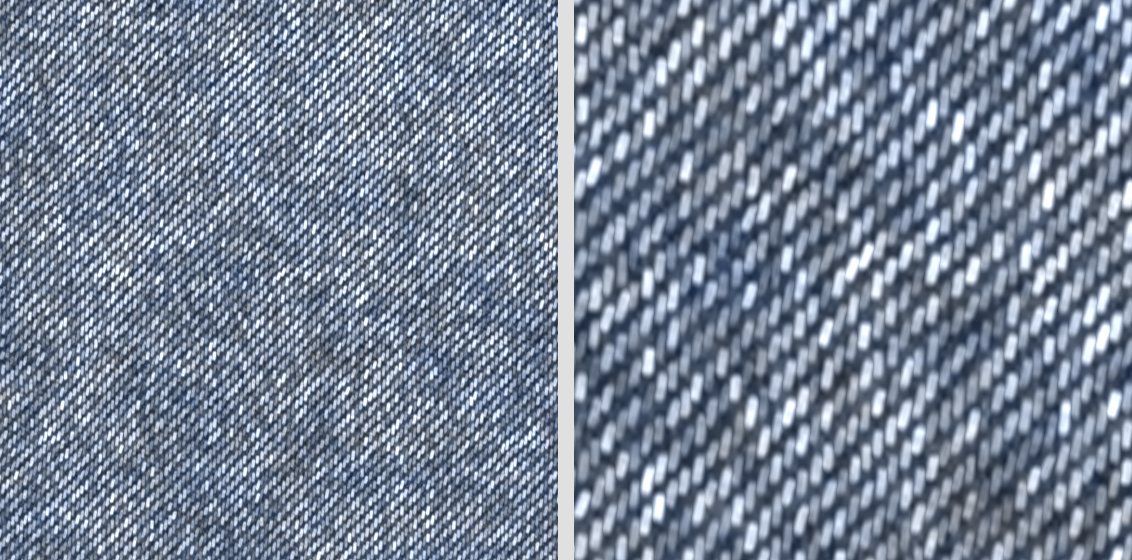
Left, the full canvas; right, a detail of the centre.
This texture is drawn by a WebGL 2 fragment shader. Its source:

```glsl
#version 300 es
precision highp float;
// Washed blue denim: a diagonal twill of short, leaning, unevenly faded stitches.
uniform vec2 u_resolution;
out vec4 fragColor;

const float COLUMN_PITCH = 0.0078;   // distance between warp threads
const float ROW_PITCH = 0.0237;      // distance between stitches on one thread
const float TWILL_STEP = 0.3333;     // rise per thread, in row pitches
const vec2 STITCH_HALF = vec2(0.0031, 0.0101);
const float STITCH_LEAN = 0.22;      // radians to the right of vertical

float hash(vec2 p) {
    vec3 q = fract(vec3(p.xyx) * 0.1031);
    q += dot(q, q.yzx + 33.33);
    return fract((q.x + q.y) * q.z);
}

float valueNoise(vec2 p) {
    vec2 cell = floor(p);
    vec2 f = fract(p);
    f = f * f * (3.0 - 2.0 * f);
    float low = mix(hash(cell), hash(cell + vec2(1.0, 0.0)), f.x);
    float high = mix(hash(cell + vec2(0.0, 1.0)), hash(cell + vec2(1.0, 1.0)), f.x);
    return mix(low, high, f.y);
}

float fractalNoise(vec2 p) {
    float sum = 0.0;
    float weight = 0.5;
    for (int octave = 0; octave < 4; octave++) {
        sum += weight * valueNoise(p);
        p = p * 2.03 + 17.7;
        weight *= 0.5;
    }
    return sum / 0.9375;
}

// Smooth displacement of the weave, from -0.5 to 0.5 on each axis.
vec2 wander(vec2 p) {
    return vec2(valueNoise(p + 3.1), valueNoise(p + 51.4)) - 0.5;
}

// Soft rounded coverage of one stitch, from 0 to 1.
float stitchShape(vec2 offset, float angle, vec2 halfSize) {
    float c = cos(angle);
    float s = sin(angle);
    vec2 q = abs(vec2(c * offset.x - s * offset.y, s * offset.x + c * offset.y)) / halfSize;
    float across = 1.0 - smoothstep(0.3, 1.55, q.x);
    float along = 1.0 - smoothstep(0.5, 1.15, q.y + 0.08 * q.x * q.x);
    return across * along;
}

// Strongest raised thread near p; fade is the local wear.
float twill(vec2 p, float fade) {
    float nearColumn = floor(p.x / COLUMN_PITCH + 0.5);
    float brightest = 0.0;
    for (int i = -1; i <= 1; i++) {
        float column = nearColumn + float(i);
        float rise = column * TWILL_STEP;
        float nearRow = floor(p.y / ROW_PITCH - rise + 0.5);
        float threadTone = 0.08 * (hash(vec2(column, 7.0) + 300.0) - 0.5);
        for (int k = -1; k <= 1; k++) {
            float row = nearRow + float(k);
            vec2 id = vec2(column, row) + 200.0;
            float wear = hash(id);
            float size = hash(id + 411.3);
            float slip = hash(id + 83.7) - 0.5;
            vec2 center = vec2((column + 0.2 * (size - 0.5)) * COLUMN_PITCH,
                               (row + rise + 0.1 * slip) * ROW_PITCH);
            vec2 halfSize = STITCH_HALF * vec2(mix(0.9, 1.15, wear), mix(0.92, 1.1, size));
            float tone = mix(0.30, 0.72, pow(wear, 1.2)) + threadTone + fade;
            float shape = stitchShape(p - center, STITCH_LEAN + 0.2 * slip, halfSize);
            brightest = max(brightest, shape * tone);
        }
    }
    return brightest;
}

// Blue-grey dye for a given lightness, shifted by a local blueness.
vec3 dye(float lightness, float blueness) {
    vec3 color = lightness + vec3(0.0, 0.05, 0.128);
    return color + blueness * vec3(-0.06, -0.015, 0.06);
}

void main() {
    vec2 p = gl_FragCoord.xy / u_resolution.y;

    // Broad and fine wander of the weave
    vec2 cloth = p + 0.006 * wander(p * 8.0) + 0.0025 * wander(p * 34.0);

    // Broad wear, lighter toward the top and darker at the left
    float patches = fractalNoise(p * 14.0 + 21.0) - 0.5;
    float fade = 0.28 * patches + 0.06 * (p.y - 0.5) - 0.06 * (1.0 - smoothstep(0.0, 0.2, p.x));

    // Dark weft between the stitches, then the raised warp and fibre grain
    float weft = 0.225 + 0.12 * (valueNoise(cloth * 110.0 + 9.0) - 0.5);
    float fibre = valueNoise(cloth * vec2(300.0, 220.0)) - 0.5;
    float lightness = weft + twill(cloth, fade) + 0.16 * fibre + 0.08 * patches;

    float blueness = fractalNoise(p * 14.0 + 70.0) - 0.5;
    blueness += 0.5 * (valueNoise(p * 95.0 + 5.0) - 0.5);
    fragColor = vec4(clamp(dye(lightness, blueness), 0.0, 1.0), 1.0);
}
```
